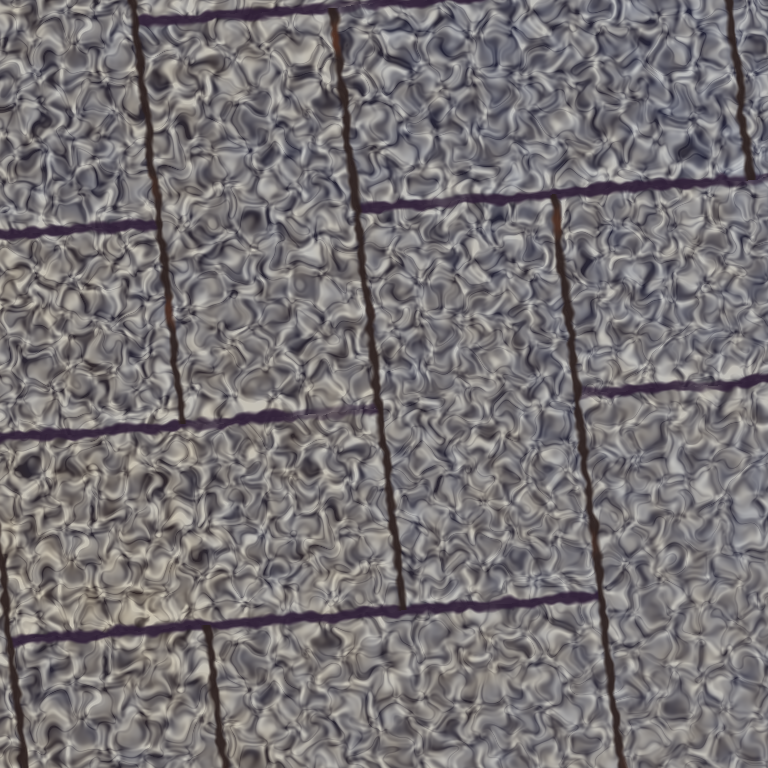
Reproduce this texture procedurally as a Shadertoy shader.

```glsl
// Speckled stone pavers in a slightly rotated, skewed herringbone bond.
// Each cell of a slanted grid is assigned to a 1x2 or 2x1 paver by (i - j) mod 4;
// warped gradient noise gives the grain, ragged dark joints and pale worn rims.

#define ORIGIN vec2(0.176, 0.971)     // a paver corner on the canvas
#define AXIS_ACROSS vec2(0.2565, 0.0195)
#define AXIS_DOWN vec2(0.0312, -0.262)
#define GRAIN_SCALE 62.0              // grain cells per canvas height
#define GRAIN_CONTRAST 0.84
#define JOINT_UPRIGHT 0.018           // joint half widths, in grid units
#define JOINT_LEVEL 0.024
#define STONE_DARK vec3(0.165, 0.150, 0.195)
#define STONE_LIGHT vec3(0.715, 0.705, 0.685)
#define JOINT_BROWN vec3(0.175, 0.130, 0.125)
#define JOINT_PURPLE vec3(0.185, 0.125, 0.215)
#define JOINT_RUST vec3(0.32, 0.19, 0.14)

float hash(vec2 p) {
    vec3 q = fract(p.xyx * vec3(0.1031, 0.1030, 0.0973));
    q += dot(q, q.yzx + 33.33);
    return fract((q.x + q.y) * q.z);
}

float cornerSlope(vec2 cell, vec2 offset) {
    float angle = 6.28318 * hash(cell);
    return dot(vec2(cos(angle), sin(angle)), offset);
}

float gradientNoise(vec2 p) {
    vec2 i = floor(p), f = fract(p);
    vec2 w = f * f * f * (f * (f * 6.0 - 15.0) + 10.0);
    vec2 e = vec2(1.0, 0.0);
    float low = mix(cornerSlope(i, f), cornerSlope(i + e.xy, f - e.xy), w.x);
    float high = mix(cornerSlope(i + e.yx, f - e.yx), cornerSlope(i + e.xx, f - e.xx), w.x);
    return mix(low, high, w.y);
}

// Finds the paver under grid point p: its corner cell, size and local position.
void herringbone(vec2 p, out vec2 corner, out vec2 size, out vec2 local) {
    vec2 cell = floor(p);
    float k = mod(cell.x - cell.y, 4.0);
    bool upright = k < 0.5 || k > 2.5;
    size = upright ? vec2(1.0, 2.0) : vec2(2.0, 1.0);
    corner = cell;
    if (k > 2.5) corner.y -= 1.0;
    else if (k > 1.5) corner.x -= 1.0;
    local = p - corner;
}

// Short curled strokes of light and dark mineral.
float stoneGrain(vec2 p) {
    vec2 warp = vec2(gradientNoise(p * 0.55 + 17.3), gradientNoise(p * 0.55 + 71.9));
    vec2 q = p + 1.5 * warp;
    float strokes = gradientNoise(q * vec2(1.1, 0.85));
    float fine = gradientNoise(q * 1.75 + 40.7);
    float curls = 1.0 - smoothstep(0.0, 0.11, abs(gradientNoise(q * 0.7 + 9.1)));
    return strokes + 0.65 * fine - 0.22 * curls;
}

// Soft pale line lying just inside a paver edge.
float rim(float edgeDistance, float width) {
    return smoothstep(0.01, 0.045, edgeDistance) * (1.0 - smoothstep(0.05, width, edgeDistance));
}

void mainImage(out vec4 fragColor, in vec2 fragCoord) {
    vec2 uv = fragCoord / iResolution.y;
    vec2 p = inverse(mat2(AXIS_ACROSS, AXIS_DOWN)) * (uv - ORIGIN);

    // Ragged, gently wandering edges
    p += 0.022 * vec2(gradientNoise(p * 5.0), gradientNoise(p * 5.0 + 31.7));
    p += 0.014 * vec2(gradientNoise(p * 19.0 + 5.3), gradientNoise(p * 19.0 + 53.1));

    vec2 corner, size, local;
    herringbone(p, corner, size, local);
    vec2 farSide = size - local;
    vec2 edge = min(local, farSide);
    float variation = hash(corner + 23.0);
    float tone = hash(corner + 87.0) - 0.5;

    // Stone body: grain size, contrast and brightness differ between pavers
    float patches = gradientNoise(uv * 7.0 + 3.1);
    float scale = GRAIN_SCALE * mix(0.9, 1.12, variation);
    float wear = 1.0 - 0.3 * uv.x * (1.0 - uv.y);
    float grain = stoneGrain(uv * scale + corner * 13.7);
    float level = 0.60 + GRAIN_CONTRAST * wear * grain + 0.05 * tone + 0.06 * patches;

    // Worn rims, stronger on the lower and right-hand edges
    float rims = 0.26 * rim(farSide.y, 0.14) + 0.12 * rim(local.y, 0.10)
               + 0.15 * rim(farSide.x, 0.09) + 0.06 * rim(local.x, 0.07);
    level += rims * (0.65 + 1.2 * gradientNoise(p * 7.0 + 11.9));
    vec3 color = mix(STONE_DARK, STONE_LIGHT, clamp(level, 0.0, 1.08));

    // Warm to cool drift, with faint mineral colour in the grain
    float warmth = 0.7 - uv.x - 0.3 * uv.y + 0.5 * tone + 0.9 * patches;
    warmth += 1.1 * gradientNoise(uv * 38.0 + 61.0);
    color += vec3(0.020, 0.005, -0.026) * warmth;

    // Dark joints of uneven width, fading where the filling is worn
    float ragged = 1.0 + 0.8 * gradientNoise(p * 13.0 + 77.0);
    float soft = max(0.011, 3.0 / iResolution.y);
    vec2 halfWidth = vec2(JOINT_UPRIGHT, JOINT_LEVEL) * ragged;
    vec2 joint = 1.0 - smoothstep(halfWidth - soft, halfWidth + soft, edge);
    float fade = gradientNoise(p * 2.3 + 19.0);
    joint *= vec2(0.94, 0.92 - 0.45 * smoothstep(0.1, 0.5, fade));
    float rust = smoothstep(0.15, 0.5, gradientNoise(p * 3.1 + 45.0));
    color = mix(color, JOINT_PURPLE, joint.y);
    color = mix(color, mix(JOINT_BROWN, JOINT_RUST, rust), joint.x);

    fragColor = vec4(clamp(color, 0.0, 1.0), 1.0);
}
```
